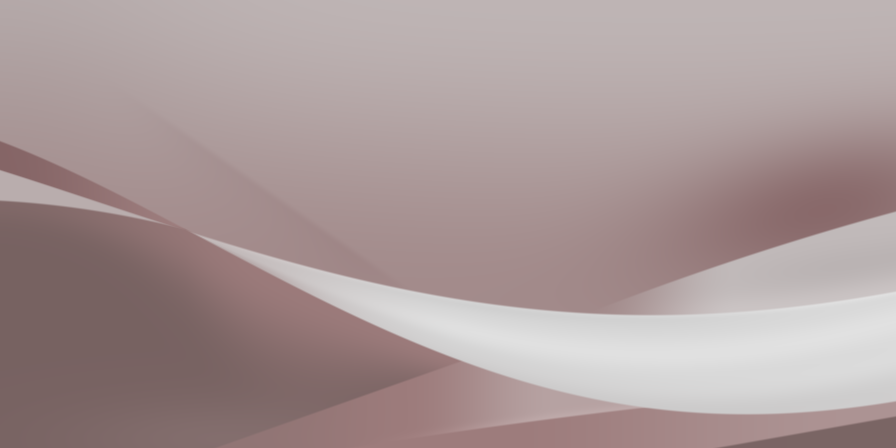
This background is drawn by a Shadertoy shader. Its source:

```glsl
// Draws pale translucent ribbons sweeping across a dusty rose gradient.

const vec3 MIST      = vec3(0.745, 0.708, 0.708);
const vec3 ROSE      = vec3(0.638, 0.545, 0.545);
const vec3 WINE      = vec3(0.500, 0.365, 0.370);
const vec3 UMBER     = vec3(0.468, 0.385, 0.382);
const vec3 BLUSH     = vec3(0.615, 0.485, 0.485);
const vec3 PETAL     = vec3(0.715, 0.635, 0.635);
const vec3 VEIL      = vec3(0.775, 0.755, 0.755);
const vec3 SILK_DIM  = vec3(0.725, 0.680, 0.680);
const vec3 SILK      = vec3(0.850, 0.850, 0.850);
const vec2 GLOW_AT   = vec2(1.84, 0.535);
const vec2 GLOW_SIZE = vec2(0.36, 0.155);
const float SOFTNESS = 0.0032;

// Quartic from its start height and forward differences at half-unit steps.
float sweep(float x, float start, vec4 d) {
    float t = 2.0 * x;
    return start + t * (d.x + (t - 1.0) / 2.0 * (d.y
         + (t - 2.0) / 3.0 * (d.z + (t - 3.0) / 4.0 * d.w)));
}

// Smooth coverage of the area under an edge.
float under(float edge, float y) {
    return smoothstep(-SOFTNESS, SOFTNESS, edge - y);
}

float bell(float v) { return exp(-v * v); }

vec3 backdrop(vec2 p) {
    float lift = p.y + 0.045 * sin(1.6 * p.x - 0.8);
    vec3 c = mix(ROSE, MIST, smoothstep(0.36, 1.06, lift));
    c -= vec3(0.035, 0.04, 0.04) * bell(p.x / 0.45) * smoothstep(0.4, 0.9, p.y);

    // Wine-coloured glow on the right
    vec2 g = p - GLOW_AT;
    g.y -= 0.18 * g.x;
    g /= GLOW_SIZE;
    c = mix(c, WINE, 0.78 * exp(-dot(g, g)));

    // Faint diagonal crease
    float crease = 0.753 - 0.698 * (p.x - 0.339) - p.y;
    float span = smoothstep(0.2, 0.5, p.x) * smoothstep(1.0, 0.75, p.x);
    c -= vec3(0.026, 0.034, 0.032) * span
       * smoothstep(-0.012, 0.012, crease) * exp(-max(crease, 0.0) / 0.09);
    return c;
}

vec3 lowerFolds(vec2 p, float edge) {
    // Shadow warmed along the ribbon
    float width = 0.045 + 0.13 * bell((p.x - 0.60) / 0.28);
    float warmth = mix(0.25, 0.95, smoothstep(0.0, 0.6, p.x));
    vec3 c = mix(UMBER, BLUSH, warmth * bell((edge - p.y) / width));
    c += 0.045 * bell((p.y - 0.02) / 0.09) * bell((p.x - 0.5) / 0.35);

    // Pink fold opening from the centre
    float fold = 0.198 + 0.353 * (p.x - 1.0417);
    float light = smoothstep(0.9, 1.25, p.x);
    vec3 pink = mix(BLUSH, PETAL, light);
    c = mix(c, pink, under(fold, p.y) * mix(0.5, 1.0, smoothstep(0.5, 0.95, p.x)));

    // Thin fold crossing the foot, then the dark corner
    float u = p.x - 0.781;
    float hem = 0.16 * u - 0.0346 * u * u;
    c += 0.03 * bell((p.y - hem) / 0.012) * smoothstep(0.75, 1.1, p.x);
    c = mix(c, mix(BLUSH, PETAL, smoothstep(1.1, 1.9, p.x) * 0.6), under(hem, p.y));
    float corner = 0.176 * (p.x - 1.60);
    return mix(c, UMBER, 0.95 * under(corner, p.y));
}

vec3 ribbon(vec2 p, float top, float bottom) {
    float s = clamp((top - p.y) / max(top - bottom, 0.001), 0.0, 1.0);
    vec3 c = mix(SILK_DIM, SILK, smoothstep(0.25, 1.05, p.x));

    // Shaded upper lip, bright middle and softer lower edge
    float wide = smoothstep(0.55, 1.1, p.x);
    float lip = 0.32 + 0.12 * sin(2.0 * p.x);
    c -= 0.045 * wide * (1.0 - smoothstep(0.0, lip, s)) * smoothstep(2.0, 1.4, p.x);
    c += 0.025 * wide * bell((s - 0.42 + 0.12 * (p.x - 1.0)) / 0.22);
    c -= vec3(0.045, 0.05, 0.05) * wide * smoothstep(0.6, 1.0, s);
    c -= vec3(0.05, 0.07, 0.07) * bell((p.x - 0.58) / 0.14) * smoothstep(0.5, 1.0, s);
    c += 0.006 * wide * sin(17.0 * s + 5.0 * p.x + sin(3.0 * p.x));
    c += 0.03 * bell((top - p.y) / 0.007) * smoothstep(0.3, 0.6, p.x);
    return c;
}

void mainImage(out vec4 fragColor, in vec2 fragCoord) {
    vec2 p = fragCoord / iResolution.xy * vec2(2.0, 1.0);

    // Edges of the crossing sheets
    float top = sweep(p.x, 0.6198, vec4(-0.1615, 0.0391, 0.0443, -0.0365));
    float keel = sweep(p.x, 0.6849, vec4(-0.2422, 0.0052, 0.1094, -0.0807));
    float a = min(p.x, 1.0);
    float tail = 0.552 - 0.0547 * a - 0.2396 * a * a;
    float bottom = min(tail, keel);
    float v = p.x - 1.328;
    float veilEdge = 0.3073 + 0.385 * v - 0.0845 * v * v;

    vec3 c = backdrop(p);

    // Dark wedge at the left
    vec3 wedge = mix(WINE, BLUSH, smoothstep(0.0, 0.45, p.x));
    c = mix(c, wedge, 0.85 * under(keel, p.y) * (1.0 - under(top, p.y)));

    // Translucent veil at the right
    float dip = bell((p.y - top - 0.075) / 0.05) * smoothstep(1.5, 1.9, p.x);
    vec3 veil = VEIL - 0.035 * dip + 0.035 * bell((p.y - top) / 0.035);
    float veilAlpha = 0.92 * smoothstep(1.3, 1.65, p.x);
    c = mix(c, veil, veilAlpha * under(veilEdge, p.y));

    c = mix(c, ribbon(p, top, bottom), under(top, p.y));
    c = mix(c, lowerFolds(p, bottom), under(bottom, p.y));
    fragColor = vec4(c, 1.0);
}
```
